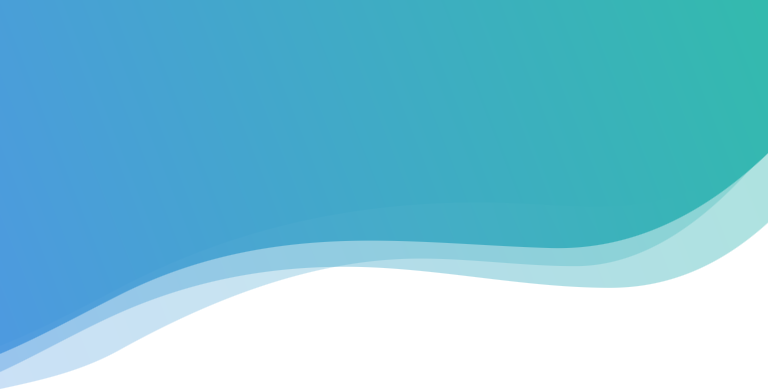
Reproduce this background procedurally as a Shadertoy shader.

```glsl
#define BLUE vec3(0.305, 0.600, 0.880)
#define GREEN vec3(0.200, 0.730, 0.680)
#define PAPER vec3(1.0)
#define GRADIENT_AXIS vec2(0.833, 0.167)
#define BROAD_OPACITY 0.40
#define THIN_OPACITY 0.30
#define SHEEN_OPACITY 0.025

const int KNOTS = 5;

// Each knot holds x, height and slope, in fractions of the canvas
const vec3 MAIN_WAVE[KNOTS] = vec3[KNOTS](
    vec3(0.0, 0.0925, 0.83), vec3(0.156, 0.244, 0.99), vec3(0.482, 0.383, 0.0),
    vec3(0.716, 0.364, -0.06), vec3(1.0, 0.607, 1.88));
const vec3 BROAD_WAVE[KNOTS] = vec3[KNOTS](
    vec3(0.0, 0.046, 0.91), vec3(0.156, 0.198, 0.87), vec3(0.449, 0.316, 0.0),
    vec3(0.794, 0.262, 0.0), vec3(1.0, 0.429, 1.78));
const vec3 THIN_WAVE[KNOTS] = vec3[KNOTS](
    vec3(0.0, 0.0025, 0.43), vec3(0.156, 0.103, 1.09), vec3(0.547, 0.337, 0.0),
    vec3(0.749, 0.3175, 0.0), vec3(1.0, 0.619, 2.40));
const vec3 SHEEN_WAVE[KNOTS] = vec3[KNOTS](
    vec3(0.0, 0.113, 0.79), vec3(0.156, 0.262, 1.03), vec3(0.625, 0.481, 0.0),
    vec3(0.781, 0.470, 0.0), vec3(1.0, 0.614, 1.40));

// Cubic Hermite curve through the knots
float waveHeight(float x, vec3 knots[KNOTS]) {
    vec3 a = knots[0];
    vec3 b = knots[1];
    for (int i = 1; i < KNOTS - 1; i++) {
        if (x > knots[i].x) {
            a = knots[i];
            b = knots[i + 1];
        }
    }
    float span = b.x - a.x;
    float t = (x - a.x) / span;
    float s = 1.0 - t;
    return mix(a.y, b.y, t * t * (3.0 - 2.0 * t))
         + span * t * s * (a.z * s - b.z * t);
}

// Smooth coverage of the area above a wave
float above(vec2 uv, vec3 knots[KNOTS]) {
    float d = uv.y - waveHeight(uv.x, knots);
    return clamp(d / fwidth(d) + 0.5, 0.0, 1.0);
}

void mainImage(out vec4 fragColor, in vec2 fragCoord) {
    vec2 uv = fragCoord / iResolution.xy;
    vec3 tint = mix(BLUE, GREEN, clamp(dot(uv, GRADIENT_AXIS), 0.0, 1.0));

    // Translucent waves over the paper
    vec3 color = mix(PAPER, tint, BROAD_OPACITY * above(uv, BROAD_WAVE));
    color = mix(color, tint, THIN_OPACITY * above(uv, THIN_WAVE));

    // Solid body with a faint sheen that fades to the right
    float sheen = (1.0 - above(uv, SHEEN_WAVE)) * (1.0 - smoothstep(0.55, 0.95, uv.x));
    vec3 body = mix(tint, PAPER, SHEEN_OPACITY * sheen);
    color = mix(color, body, above(uv, MAIN_WAVE));

    fragColor = vec4(color, 1.0);
}
```
